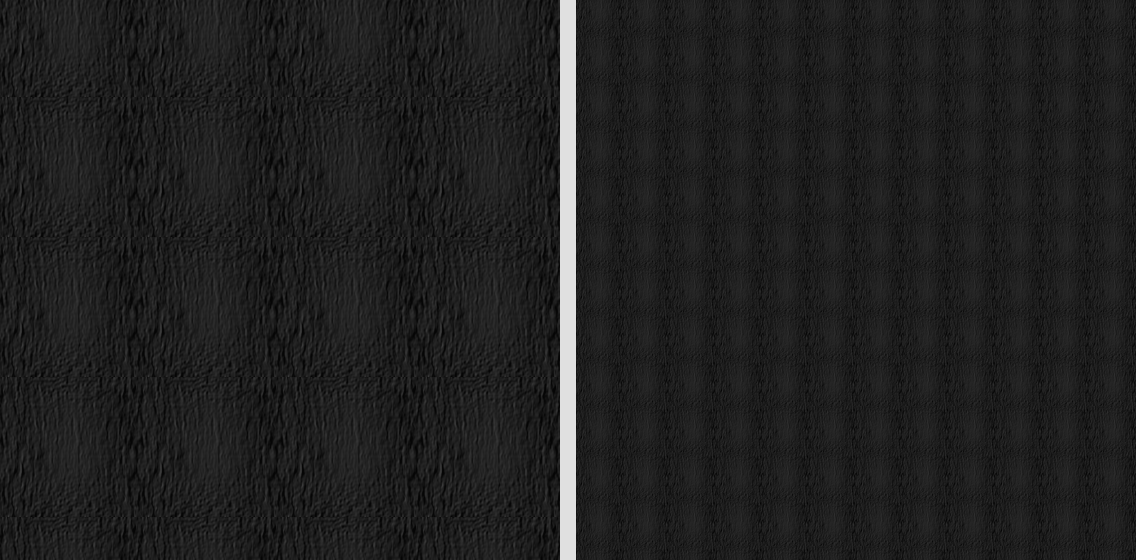
Left, the tile; right, the same tile 3 across and 3 down.
This texture is drawn by a Shadertoy shader. Its source:

```glsl
// Black embossed bark or wood grain, repeated as a 4 by 4 grid of equal panels.
// Each panel is a height field of thin streaks and fine pebbles, lit from the
// upper left, with a soft glow in its middle and a break in grain at its ends.

const float PANELS = 4.0;               // repeats across and down
const float PANEL_SHIFT = 0.307;        // height of the panel joint, in panels
const vec2 STREAK_CELLS = vec2(56.0, 9.0);
const vec2 FIBRE_CELLS = vec2(84.0, 30.0);
const vec2 CRACK_CELLS = vec2(38.0, 5.0);
const vec2 PEBBLE_CELLS = vec2(62.0, 54.0);
const vec2 WARP_CELLS = vec2(24.0, 30.0);
const float WARP = 0.014;               // sideways wobble of the streaks
const float BULGE = 0.03;               // barrel curve of the grain
const vec2 LIGHT_STEP = vec2(0.0075, -0.005);
const float RELIEF = 0.36;              // strength of the lighting
const float CRACK_DEPTH = 0.065;
const float CRACK_WIDTH = 0.13;         // in units of the noise value
const float GLOW = 0.030;
const float JOINT_DEPTH = 0.02;
const float JOINT_WIDTH = 0.008;
const vec3 BASE_COLOR = vec3(0.116);
const vec3 DARKEST = vec3(0.02);
const vec3 LIGHTEST = vec3(0.23);
const float TAU = 6.2831853;

float hash(vec2 p) {
    return fract(sin(dot(p, vec2(127.1, 311.7))) * 43758.5453);
}

// Value noise over one panel; wraps sideways after cells.x
float panelNoise(vec2 t, vec2 cells, float seed) {
    vec2 p = t * cells;
    vec2 i = floor(p), f = fract(p);
    f = f * f * (3.0 - 2.0 * f);
    float x0 = mod(i.x, cells.x) + seed;
    float x1 = mod(i.x + 1.0, cells.x) + seed;
    return mix(mix(hash(vec2(x0, i.y)), hash(vec2(x1, i.y)), f.x),
               mix(hash(vec2(x0, i.y + 1.0)), hash(vec2(x1, i.y + 1.0)), f.x), f.y);
}

// 1 at the panel sides, 0 along its vertical axis
float sideWeight(float x) {
    return 0.5 + 0.5 * cos(TAU * x);
}

// Curves the grain around the panel middle and adds a wobble
vec2 bendGrain(vec2 t) {
    float y = 2.0 * t.y - 1.0;
    t.x += BULGE * sin(TAU * t.x) * (y * y - 0.4);
    t.x += WARP * (panelNoise(t, WARP_CELLS, 91.0) - 0.5);
    return t;
}

// x: surface height, y: strength of the long dark cracks
vec2 grain(vec2 t) {
    vec2 g = bendGrain(t);
    float streak = panelNoise(g, STREAK_CELLS, 3.0);
    float fibre = panelNoise(g, FIBRE_CELLS, 201.0);
    float pebble = panelNoise(t, PEBBLE_CELLS, 407.0);
    float side = sideWeight(t.x);
    float ends = smoothstep(0.12, 0.48, abs(t.y - 0.5));
    float pebbly = mix(0.2, 0.7, ends * (1.0 - side));
    float height = mix(0.65 * streak + 0.35 * fibre, pebble, pebbly);

    // Cracks follow a level line of stretched noise, so they run on unbroken
    float level = abs(panelNoise(g, CRACK_CELLS, 613.0) - 0.5);
    float crack = 1.0 - smoothstep(0.02, CRACK_WIDTH, level);
    return vec2(height, crack * mix(0.35, 1.0, side) * (1.0 - 0.5 * pebbly));
}

vec3 shadePanel(vec2 uv) {
    vec2 t = fract(uv * PANELS - vec2(0.0, PANEL_SHIFT));
    vec2 surface = grain(t);
    float slope = surface.x - grain(t - LIGHT_STEP).x;

    // Soft light in the panel middle, where the relief is flatter
    vec2 q = (t - 0.5) * vec2(4.0, 2.6);
    float glow = exp(-dot(q, q));
    float tone = slope * RELIEF * (1.0 - 0.45 * glow);
    tone += GLOW * glow - CRACK_DEPTH * surface.y * (1.0 - 0.4 * glow);

    // Faint line where two panels meet
    float joint = 1.0 - smoothstep(0.0, JOINT_WIDTH, min(t.y, 1.0 - t.y));
    tone -= JOINT_DEPTH * joint * (1.0 - 0.8 * sideWeight(t.x));
    return clamp(BASE_COLOR + tone, DARKEST, LIGHTEST);
}

void mainImage(out vec4 fragColor, in vec2 fragCoord) {
    // Four samples per pixel smooth the fine grain
    vec3 color = vec3(0.0);
    for (int k = 0; k < 4; k++) {
        vec2 offset = vec2(float(k % 2), float(k / 2)) * 0.5 - 0.25;
        color += shadePanel((fragCoord + offset) / iResolution.xy);
    }
    fragColor = vec4(color * 0.25, 1.0);
}
```
